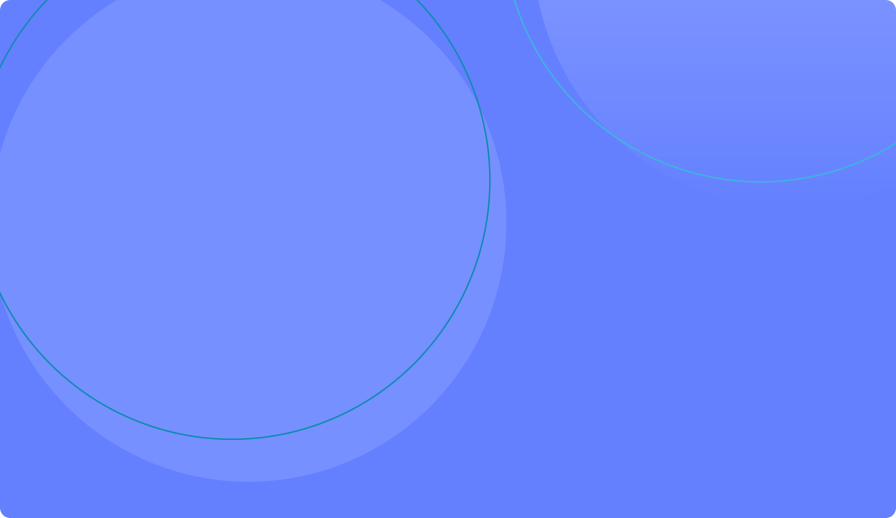
This background is drawn by a Shadertoy shader. Its source:

```glsl
// Flat blue card with rounded corners, one pale disc, one disc that fades
// downward, and a thin ring offset from each. All shapes are circle distance
// functions in units of the card height, blended with pixel-wide soft edges.

#define ASPECT 1.7376         // card width over its height
#define RADIUS 0.5            // shared by discs and rings
#define LINE_WIDTH 0.003
#define CORNER_RADIUS 0.02
#define DISC_OPACITY 0.125
#define FADE_OPACITY 0.145    // opacity of the fading disc at the top edge
#define FADE_END 0.6          // height at which it vanishes

const vec3 PAGE  = vec3(1.0);
const vec3 BLUE  = vec3(0.392, 0.502, 1.0);
const vec3 TEAL  = vec3(0.065, 0.545, 0.690);
const vec3 CYAN  = vec3(0.250, 0.700, 0.870);
const vec3 WHITE = vec3(1.0);

// Antialiased coverage of the region where the distance is negative
float coverage(float dist) {
    return clamp(0.5 - dist * iResolution.y, 0.0, 1.0);
}

float circleDistance(vec2 p, vec2 center) {
    return length(p - center) - RADIUS;
}

float disc(vec2 p, vec2 center) {
    return coverage(circleDistance(p, center));
}

float ring(vec2 p, vec2 center) {
    return coverage(abs(circleDistance(p, center)) - 0.5 * LINE_WIDTH);
}

float roundedBoxDistance(vec2 p, vec2 halfSize, float radius) {
    vec2 q = abs(p) - halfSize + radius;
    return length(max(q, 0.0)) + min(max(q.x, q.y), 0.0) - radius;
}

void mainImage(out vec4 fragColor, in vec2 fragCoord) {
    vec2 cardSize = vec2(ASPECT, 1.0);
    vec2 p = fragCoord / iResolution.xy * cardSize;
    vec3 color = BLUE;

    // Translucent discs, the right one dissolving toward its lowest point
    float fade = clamp((p.y - FADE_END) / (1.0 - FADE_END), 0.0, 1.0);
    color = mix(color, WHITE, DISC_OPACITY * disc(p, vec2(0.482, 0.570)));
    color = mix(color, WHITE, FADE_OPACITY * fade * disc(p, vec2(1.534, 1.100)));

    // Thin outlines
    color = mix(color, TEAL, ring(p, vec2(0.450, 0.652)));
    color = mix(color, CYAN, ring(p, vec2(1.475, 1.149)));

    // Rounded card corners
    float card = roundedBoxDistance(p - 0.5 * cardSize, 0.5 * cardSize, CORNER_RADIUS);
    fragColor = vec4(mix(PAGE, color, coverage(card)), 1.0);
}
```
